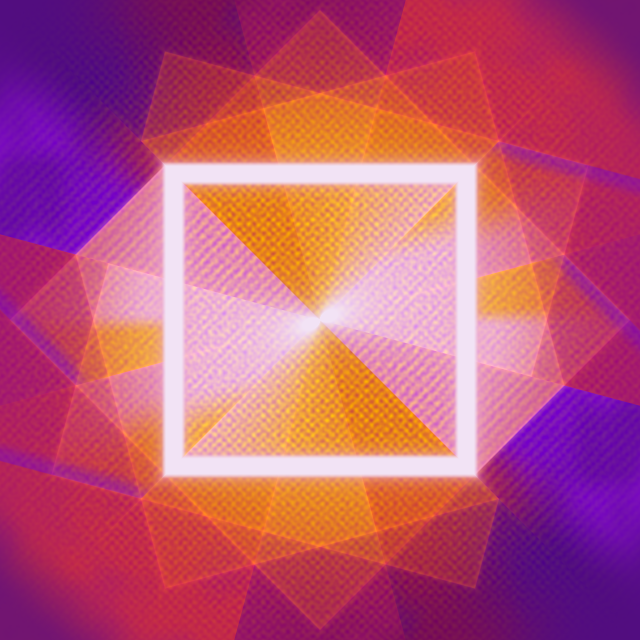
Give the GLSL for this background, as a WebGL 1 fragment shader.

```glsl
precision highp float;
uniform vec2 u_resolution;

const float FRAME_RADIUS = 0.457;
const float FRAME_HALF_WIDTH = 0.031;
const float TILTED_HALF_SIDE = 0.684;
const float LINE_WIDTH = 0.007;
const float WEAVE_FREQ = 205.0;
const float RULED_FREQ = 230.0;
const float GRAIN_FREQ = 75.0;
const float SECTOR = 0.5235988;      // 30 degrees
const float HALF_TURN = 3.1415927;

const vec3 WHITE = vec3(0.95, 0.89, 0.96);
const vec3 PINK = vec3(0.93, 0.67, 0.80);
const vec3 ROSE = vec3(0.89, 0.52, 0.66);
const vec3 AMBER = vec3(0.94, 0.62, 0.22);
const vec3 ORANGE = vec3(0.90, 0.50, 0.10);
const vec3 RED = vec3(0.84, 0.24, 0.18);
const vec3 CRIMSON = vec3(0.76, 0.16, 0.28);
const vec3 MAGENTA = vec3(0.64, 0.10, 0.42);
const vec3 PLUM = vec3(0.47, 0.06, 0.33);
const vec3 VIOLET = vec3(0.48, 0.05, 0.74);
const vec3 NIGHT = vec3(0.32, 0.05, 0.50);

vec2 dir(float a) { return vec2(cos(a), sin(a)); }

vec2 hashGradient(vec2 cell) {
  float h = fract(sin(dot(cell, vec2(127.1, 311.7))) * 4375.85);
  return dir(2.0 * HALF_TURN * h);
}

float gradientNoise(vec2 p) {
  vec2 i = floor(p), f = p - i;
  vec2 u = f * f * f * (f * (f * 6.0 - 15.0) + 10.0);
  float a = dot(hashGradient(i), f);
  float b = dot(hashGradient(i + vec2(1, 0)), f - vec2(1, 0));
  float c = dot(hashGradient(i + vec2(0, 1)), f - vec2(0, 1));
  float d = dot(hashGradient(i + vec2(1, 1)), f - vec2(1, 1));
  return mix(mix(a, b, u.x), mix(c, d, u.x), u.y);
}

float squareDistance(vec2 p, float angle, float halfSide) {
  vec2 q = abs(vec2(dot(p, dir(angle)), dot(p, dir(angle + HALF_TURN * 0.5))));
  return max(q.x, q.y) - halfSide;
}

// Colours of one wedge: inside the frame, around it, and far out.
void wedgeColours(float k, float f, float r, out vec3 inner, out vec3 mid, out vec3 outer) {
  if (k < 0.5) {
    inner = PINK; mid = mix(PINK, AMBER, smoothstep(0.42, 0.65, f)); outer = MAGENTA;
  } else if (k < 1.5) {
    inner = mix(PINK, AMBER, smoothstep(0.2, 0.5, r * f));
    mid = mix(ROSE, ORANGE, smoothstep(0.25, 0.75, f)); outer = mix(MAGENTA, CRIMSON, 0.4 + 0.6 * f);
  } else if (k < 2.5) {
    inner = mix(PINK, AMBER, 0.25 + 0.65 * f); mid = ORANGE; outer = CRIMSON;
  } else if (k < 3.5) {
    inner = mix(AMBER, ORANGE, 0.6 * f); mid = mix(AMBER, ORANGE, 0.7);
    outer = mix(MAGENTA, PLUM, 0.3 + 0.7 * f);
  } else if (k < 4.5) {
    inner = ORANGE; mid = mix(ORANGE, RED, 0.4);
    outer = mix(PLUM, NIGHT, smoothstep(0.2, 1.0, f));
  } else {
    inner = mix(ROSE, PINK, 0.3 * f); mid = mix(ROSE, PINK, 0.3);
    outer = mix(NIGHT, VIOLET, smoothstep(0.0, 0.4, f));
  }
}

vec3 wedge(vec2 p, float k, float f, float r, float px) {
  vec3 inner, mid, outer;
  wedgeColours(k, f, r, inner, mid, outer);

  // Smoky far field with warm light near the frame and darker corners.
  float smoke = gradientNoise(p * 3.5 + 7.0) + 0.5 * gradientNoise(p * 8.0);
  outer = mix(outer, k > 3.5 ? NIGHT : MAGENTA, clamp(0.1 + 0.8 * smoke, 0.0, 0.45));
  float far = smoothstep(1.06, 1.32, max(r * 0.95, dot(abs(p), vec2(0.707))));
  outer = mix(outer, NIGHT, 0.7 * far);
  float warmth = smoothstep(1.05, 0.65, r) * (k > 4.5 ? 1.0 - smoothstep(0.0, 0.5, f) : 0.6);
  outer = mix(outer, CRIMSON, 0.8 * warmth);

  // Three overlapping tilted squares build up the heat.
  float heat = 0.0, lines = 0.0;
  for (int i = 0; i < 3; i++) {
    float angle = i == 2 ? 1.5 * SECTOR : SECTOR * (float(i) - 0.5);
    float d = squareDistance(p, angle, TILTED_HALF_SIDE);
    float weight = k > 4.5 ? (i == 2 ? 1.0 : 0.0) : 0.3333;
    heat += weight * smoothstep(px, -px, d);
    lines += weight * exp(-abs(d) / LINE_WIDTH);
  }
  float glowNear = smoothstep(0.95, 0.5, r);
  vec3 hot = mix(RED, mid, 0.35 + 0.65 * glowNear);
  vec3 col = mix(outer, hot, pow(heat, 0.8) * (0.75 + 0.25 * glowNear));

  // Violet shade just inside two of the tilted edges.
  float depth = TILTED_HALF_SIDE - dot(p, dir(SECTOR * (1.5 + k)));
  float shade = smoothstep(-px, px, depth) * smoothstep(0.07, 0.015, depth);
  if (k < 1.5) col = mix(col, VIOLET, 0.5 * shade * smoothstep(0.7, 0.82, r));
  col += (k > 4.5 ? 0.5 * PINK : ORANGE) * lines * 0.33;

  float inside = smoothstep(px, -px, squareDistance(p, 0.0, FRAME_RADIUS));
  col = mix(col, inner, inside);

  // Woven dots in the steep wedges, ruled stripes in the others.
  float weave = sin(p.x * WEAVE_FREQ) * sin(p.y * WEAVE_FREQ);
  float ruled = sin(dot(p, dir(4.5 * SECTOR)) * RULED_FREQ);
  float woven = k > 4.5 ? 0.2 : (k > 1.5 ? 1.0 : 0.65);
  float texture = mix(ruled, weave, woven) + 1.5 * gradientNoise(p * GRAIN_FREQ);
  float strength = mix(0.07, 0.11, inside) * smoothstep(1.4, 0.6, r);
  return col + texture * strength * vec3(0.5, 1.0, -0.7);
}

void main() {
  float shortSide = min(u_resolution.x, u_resolution.y);
  vec2 p = (2.0 * gl_FragCoord.xy - u_resolution) / shortSide;
  float px = 2.0 / shortSide;
  float r = length(p);
  float angle = atan(p.y, p.x + 1e-6);

  // Six wedges, each repeated by a half turn.
  vec3 col = vec3(0.0);
  float total = 0.0, rays = 0.0;
  for (int i = 0; i < 6; i++) {
    float k = float(i);
    float offset = mod(angle - k * SECTOR + 0.5 * HALF_TURN, HALF_TURN) - 0.5 * HALF_TURN;
    float edge = (0.5 * SECTOR - abs(offset)) * r;
    float w = clamp(edge / px + 0.5, 0.0, 1.0);
    rays = max(rays, exp(-abs(edge) / LINE_WIDTH));
    if (w > 0.0) {
      vec2 folded = p * (dot(p, dir(k * SECTOR)) < 0.0 ? -1.0 : 1.0);
      col += w * wedge(folded, k, offset / SECTOR + 0.5, r, px);
      total += w;
    }
  }
  col /= max(total, 0.001);
  col += ORANGE * rays * 0.12 * smoothstep(1.1, 0.5, r) * smoothstep(0.1, 0.6, r);

  // Pale bloom at the centre, stretched along one diagonal.
  float along = pow(abs(cos(angle - 0.4)), 3.0);
  col = mix(col, WHITE, clamp(exp(-r * 17.0) + 0.8 * along * exp(-r * 4.2), 0.0, 1.0));

  // Bright frame and its halo.
  float frame = abs(squareDistance(p, 0.0, FRAME_RADIUS)) - FRAME_HALF_WIDTH;
  col = mix(col, PINK, 0.65 * exp(-max(frame, 0.0) / 0.02));
  col = mix(col, WHITE, smoothstep(0.006 + px, -0.006 - px, frame));
  gl_FragColor = vec4(clamp(col, 0.0, 1.0), 1.0);
}
```
